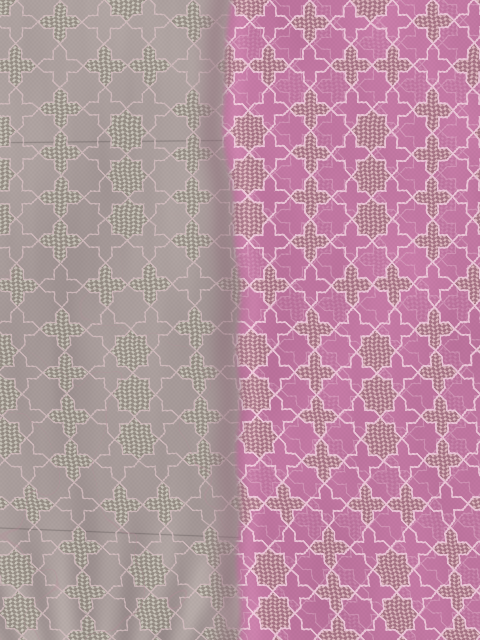
Write a Shadertoy shader that draws this pattern.

```glsl
// Sheer embroidered fabric: star-and-cross stitching over a grey half and a folded pink half.

const float TAU = 6.2831853;
const float ROW_PITCH = 0.0685;

const vec3 GREY_LIGHT = vec3(0.70, 0.655, 0.645);
const vec3 GREY_DARK = vec3(0.585, 0.535, 0.535);
const vec3 PINK_LIGHT = vec3(0.80, 0.50, 0.675);
const vec3 PINK_DARK = vec3(0.705, 0.425, 0.585);
const vec3 FOLD_MAUVE = vec3(0.56, 0.43, 0.48);
const vec3 THREAD_GREY = vec3(0.84, 0.75, 0.76);
const vec3 THREAD_PINK = vec3(0.93, 0.80, 0.86);

// Layered sines, roughly -1 to 1
float waves(vec2 p) {
    float sum = 0.0, amp = 0.5;
    for (int i = 0; i < 4; i++) {
        sum += amp * sin(p.x + 1.7 * sin(p.y)) * cos(0.8 * p.y + float(i));
        p = mat2(1.5, 1.1, -1.1, 1.5) * p + 1.3;
        amp *= 0.55;
    }
    return sum;
}

float bump(float x, float width) {
    return exp(-x * x / (width * width));
}

// Distance to a star made of two squares; outside it lies the cross
float starDistance(vec2 q) {
    vec2 s = abs(vec2(fract(q.x + 0.5), fract(q.y)) - 0.5);
    const float HALF_SIDE = 0.3536;
    return min(max(s.x, s.y), (s.x + s.y) * 0.7071) - HALF_SIDE;
}

// Which tiles are filled: a 3 by 5 repeat of stars ringed by crosses
float filledTile(vec2 q, float d) {
    if (d < 0.0) {
        float column = mod(floor(q.x + 0.5), 3.0);
        float row = mod(floor(q.y), 5.0);
        return float(column < 0.5 && row > 0.5 && row < 3.5);
    }
    bool middleColumn = abs(mod(floor(q.x), 3.0) - 1.0) < 0.5;
    bool joiningRow = mod(floor(q.y + 0.5), 5.0) < 0.5;
    return float(middleColumn != joiningRow);
}

// x: outline thread, y: filled area, z: stitch highlight
vec3 embroidery(vec2 q, float px, float halfWidth) {
    float d = starDistance(q);
    float edge = abs(d) + 0.005 * sin(61.0 * q.x + 47.0 * q.y);
    float outline = 1.0 - smoothstep(halfWidth - 0.5 * px, halfWidth + 0.7 * px, edge);
    float fill = filledTile(q, d) * smoothstep(0.0, px, abs(d));
    float chain = sin(TAU * 9.0 * q.x + 0.6 * sin(TAU * 2.0 * q.y));
    float gap = sin(TAU * 11.0 * q.y + 1.2 * sin(TAU * 4.5 * q.x));
    float stitch = smoothstep(-0.5, 0.9, 0.6 * chain + 0.6 * gap);
    return vec3(outline, fill, stitch);
}

// Lattice coordinates of one cloth panel; rows drift right near the hem
vec2 latticeAt(vec2 p, float starColumn, float pitch) {
    float drift = 0.034 * pow(max(0.0, 0.61 - p.y) / 0.5, 1.5);
    vec2 q = (p - vec2(starColumn + drift, 0.555)) / vec2(pitch, ROW_PITCH);
    return q + 0.05 * vec2(waves(p * 17.0), waves(p * 15.0 + 4.0));
}

vec3 greyPanel(vec2 p, float px) {
    float folds = waves(vec2(p.x * 22.0, p.y * 6.0));
    float hem = 1.0 - smoothstep(0.05, 0.28, p.y);
    float tone = 0.58 + 0.35 * folds + 0.25 * smoothstep(0.6, 1.0, p.y);
    tone -= 0.35 * bump(p.x - 0.10, 0.03) * bump(p.y - 0.42, 0.15);
    tone += hem * 0.4 * sin(75.0 * (p.x - 0.15) / (0.7 + 2.0 * p.y));
    vec3 color = mix(GREY_DARK, GREY_LIGHT, clamp(tone, 0.0, 1.1));

    // Floor joints seen through the cloth
    float joints = bump(p.y - 0.777 - 0.01 * p.x, 0.0012) + bump(p.y - 0.175 + 0.04 * p.x, 0.0012);
    color *= 1.0 - 0.16 * joints;

    vec3 e = embroidery(latticeAt(p, 0.198, 0.069), px, 0.014);
    vec3 stitched = mix(vec3(0.56, 0.53, 0.49), vec3(0.81, 0.80, 0.75), e.z);
    color = mix(color, stitched, 0.78 * e.y);
    color = mix(color, THREAD_GREY, 0.78 * e.x);

    // Fine pink crease threads
    float crease = abs(sin(24.0 * p.x + 9.0 * p.y + 4.0 * waves(p * 9.0)));
    float creaseLine = 1.0 - smoothstep(0.01, 0.05, crease);
    return mix(color, vec3(0.72, 0.55, 0.60), 0.3 * creaseLine * smoothstep(0.75, 0.3, p.y));
}

vec3 pinkPanel(vec2 p, float px) {
    float tone = 0.5 + 0.4 * waves(vec2(p.x * 20.0, p.y * 8.0)) + 0.2 * (p.y - 0.5);
    vec3 color = mix(PINK_DARK, PINK_LIGHT, clamp(tone, 0.0, 1.0));
    vec2 q = latticeAt(p, 0.389, 0.0638);

    // Underlying layer shows through faintly
    vec3 ghost = embroidery(q * vec2(0.98, 1.01) + vec2(1.38, 0.42), px, 0.012);
    color = mix(color, mix(PINK_DARK, THREAD_PINK, 0.7 * ghost.z), 0.24 * ghost.y);
    color = mix(color, THREAD_PINK, 0.32 * ghost.x);

    vec3 e = embroidery(q, px, 0.019);
    vec3 stitched = mix(vec3(0.63, 0.44, 0.50), vec3(0.86, 0.73, 0.74), e.z);
    color = mix(color, stitched, 0.88 * e.y);
    return mix(color, THREAD_PINK, 0.9 * e.x);
}

void mainImage(out vec4 fragColor, in vec2 fragCoord) {
    vec2 uv = fragCoord / iResolution.xy;
    vec2 p = uv * vec2(0.75, 1.0);
    float px = 1.0 / (iResolution.y * ROW_PITCH);

    float seam = 0.371 - 0.024 * smoothstep(0.55, 0.85, p.y)
        + 0.012 * smoothstep(0.85, 1.0, p.y) + 0.003 * sin(38.0 * p.y);
    float side = p.x - seam;
    vec3 color = mix(greyPanel(p, px), pinkPanel(p, px), smoothstep(-0.006, 0.008, side));

    // Shadowed fold, then a paler ridge along the pink edge
    color = mix(color, FOLD_MAUVE, 0.48 * bump(side + 0.016, 0.022));
    color += 0.035 * bump(side - 0.022, 0.013);

    // Sheer weave
    color *= 1.0 + 0.018 * sin(TAU * 150.0 * p.x) * sin(TAU * 140.0 * p.y);
    fragColor = vec4(color, 1.0);
}
```
